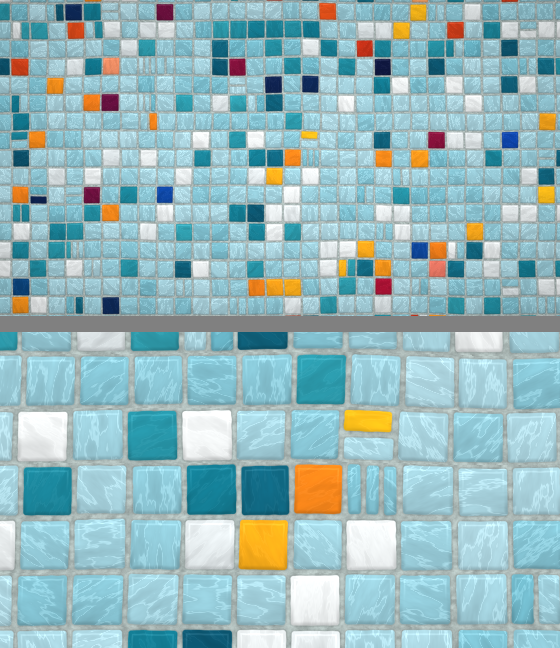
Top: the whole. Bottom: its middle third, enlarged.
Reproduce this texture procedurally as a WebGL 1 fragment shader.

```glsl
precision highp float;
uniform vec2 u_resolution;

float hash(vec2 p) {
  return fract(sin(dot(p, vec2(127.1, 311.7))) * 43758.5453);
}

float noise(vec2 p) {
  vec2 i = floor(p), f = fract(p);
  f = f * f * (3.0 - 2.0 * f);
  return mix(mix(hash(i), hash(i + vec2(1, 0)), f.x),
             mix(hash(i + vec2(0, 1)), hash(i + vec2(1, 1)), f.x), f.y);
}

float fbm(vec2 p) {
  float sum = 0.0, amp = 0.5;
  for (int i = 0; i < 4; i++) {
    sum += amp * noise(p);
    p = p * 2.03 + 17.3;
    amp *= 0.5;
  }
  return sum;
}

float roundedBox(vec2 p, vec2 halfSize, float r) {
  vec2 d = abs(p) - halfSize + r;
  return length(max(d, 0.0)) + min(max(d.x, d.y), 0.0) - r;
}

// Pick selects the glass family, shade varies the tone inside it
vec3 glassColour(float pick, float shade) {
  if (pick < 0.033) return mix(vec3(0.93, 0.46, 0.10), vec3(0.98, 0.75, 0.10), shade);
  if (pick < 0.050) return mix(vec3(0.74, 0.16, 0.09), vec3(0.92, 0.34, 0.10), shade);
  if (pick < 0.059) return mix(vec3(0.35, 0.06, 0.25), vec3(0.68, 0.07, 0.20), shade);
  if (pick < 0.063) return mix(vec3(0.86, 0.28, 0.38), vec3(0.97, 0.66, 0.40), shade);
  if (pick < 0.078) return mix(vec3(0.06, 0.07, 0.22), vec3(0.05, 0.17, 0.36), shade);
  if (pick < 0.092) return mix(vec3(0.04, 0.27, 0.48), vec3(0.06, 0.27, 0.72), shade);
  if (pick < 0.135) return mix(vec3(0.04, 0.31, 0.41), vec3(0.07, 0.43, 0.53), shade);
  if (pick < 0.240) return mix(vec3(0.06, 0.46, 0.55), vec3(0.20, 0.63, 0.69), shade);
  if (pick < 0.345) return mix(vec3(0.84, 0.87, 0.88), vec3(0.93, 0.94, 0.94), shade);
  return mix(vec3(0.40, 0.69, 0.76), vec3(0.67, 0.82, 0.86), sqrt(shade));
}

void main() {
  vec2 uv = gl_FragCoord.xy / u_resolution.y;

  // Hand-laid grid with wavering rows and columns
  vec2 grid = uv / vec2(0.0574, 0.0581) + vec2(0.38, -0.08);
  grid += 0.12 * (vec2(noise(grid * 0.35), noise(grid * 0.3 + 40.0)) - 0.5);
  float row = floor(grid.y);
  grid.x += 0.14 * (hash(vec2(row, 5.3)) - 0.5);
  vec2 cell = floor(grid);

  // A few cells are cut into narrow strips
  float cut = hash(cell + 71.7);
  vec2 parts = vec2(1.0);
  if (cut < 0.035) parts.x = 2.0;
  else if (cut < 0.047) parts.x = 3.0;
  else if (cut < 0.065) parts.y = 2.0;
  vec2 split = fract(grid) * parts;
  vec2 id = cell + 0.37 * floor(split);
  vec2 p = (fract(split) - 0.5) / parts;

  // Uneven size, placement and tilt
  vec2 jitter = vec2(hash(id + 3.1), hash(id + 8.7)) - 0.5;
  p += 0.025 * jitter;
  float tilt = 0.035 * (hash(id + 12.9) - 0.5);
  p += tilt * vec2(-p.y, p.x);
  vec2 halfSize = 0.5 / parts - 0.045 - 0.016 * hash(id + 21.3);
  float dist = roundedBox(p, halfSize, 0.055);
  dist += 0.014 * (noise(grid * 9.0) - 0.5);

  // Glass with wispy streaks running a different way in each tile
  float pick = hash(id + 31.9);
  float shade = hash(id + 47.1);
  vec3 glass = glassColour(pick, shade);
  float angle = 6.2832 * hash(id + 55.5);
  vec2 along = mat2(cos(angle), sin(angle), -sin(angle), cos(angle)) * p;
  float swirl = fbm(along * vec2(2.0, 6.0) + 30.0 * shade + id);
  float wisp = smoothstep(0.06, 0.0, abs(swirl - 0.47));
  float isPale = step(0.345, pick);
  glass *= 0.90 + 0.2 * swirl;
  glass += wisp * mix(0.025, 0.085, isPale);

  // Bevel: lit top, shaded bottom and a thin bright inner rim
  float rim = smoothstep(-0.09, -0.01, dist);
  glass *= 1.0 + 0.10 * p.y - 0.13 * rim * smoothstep(0.1, -0.4, p.y);
  glass += 0.07 * smoothstep(0.03, 0.0, abs(dist + 0.075)) * smoothstep(-0.1, 0.4, p.y);

  // Gritty grout
  float grit = fbm(grid * 11.0);
  vec3 grout = vec3(0.67, 0.72, 0.71) * (0.80 + 0.4 * grit);
  grout *= 1.0 - 0.10 * smoothstep(0.04, 0.0, dist);

  float pixel = 1.0 / (0.0578 * u_resolution.y);
  vec3 colour = mix(glass, grout, smoothstep(-0.8 * pixel, 0.8 * pixel, dist));

  // Soft light, darker toward the corners
  vec2 centred = gl_FragCoord.xy / u_resolution - 0.5;
  colour *= 1.04 - 0.34 * dot(centred, centred);
  gl_FragColor = vec4(clamp(colour, 0.0, 1.0), 1.0);
}
```
